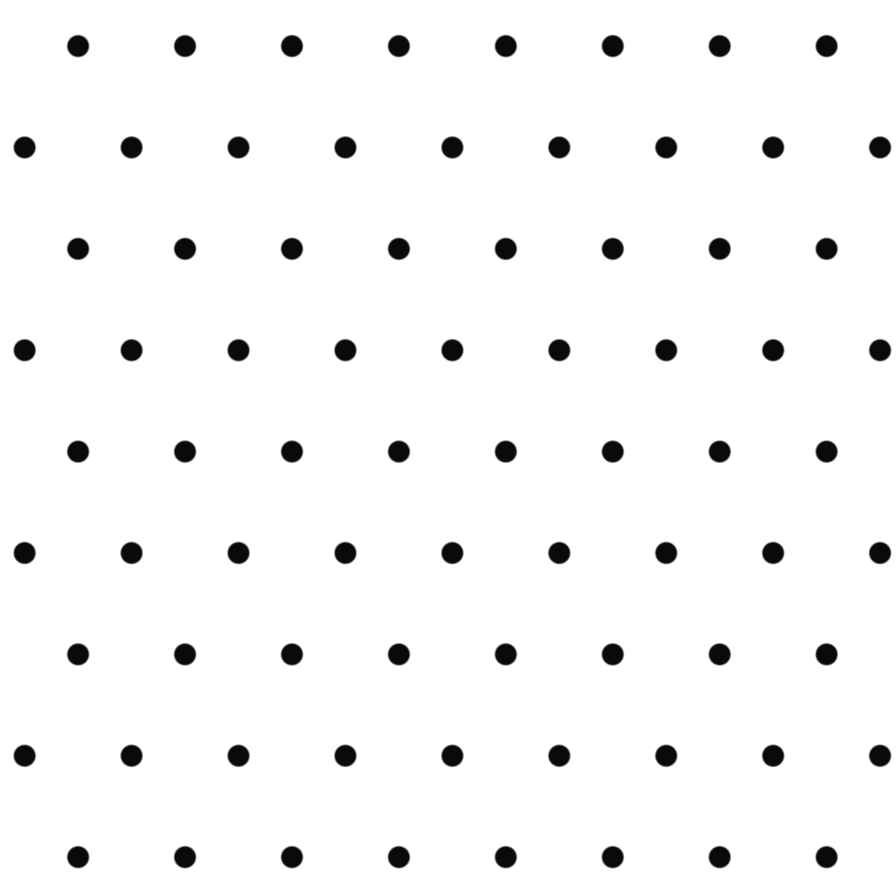
Reproduce this pattern procedurally as a WebGL 2 fragment shader.

```glsl
#version 300 es
precision highp float;
// Small black dots on white in staggered rows: nine rows, alternately
// eight and nine dots. Each row is shifted by half a cell, then the cell
// is folded with fract and a circle is drawn at its centre.

uniform vec2 u_resolution;
out vec4 fragColor;

void main() {
    // Canvas widths as the unit, origin at the lower left
    vec2 p = gl_FragCoord.xy / u_resolution.x;
    float pixel = 1.0 / u_resolution.x;

    // Grid of dots, with the lowest row starting at its first dot
    vec2 spacing = vec2(0.11934, 0.11315);
    vec2 grid = (p - vec2(0.0872, 0.0322)) / spacing + 0.5;

    // Stagger every other row by half a cell
    float row = floor(grid.y);
    grid.x += 0.5 * mod(row, 2.0);

    // Distance to the dot in this cell
    vec2 offset = (fract(grid) - 0.5) * spacing;
    float dist = length(offset) - 0.0121;

    // Soft-edged ink over paper
    float soften = max(0.0015, 0.75 * pixel);
    float dot_mask = 1.0 - smoothstep(-soften, soften, dist);
    vec3 paper = vec3(1.0);
    vec3 ink = vec3(0.04);
    fragColor = vec4(mix(paper, ink, dot_mask), 1.0);
}
```
